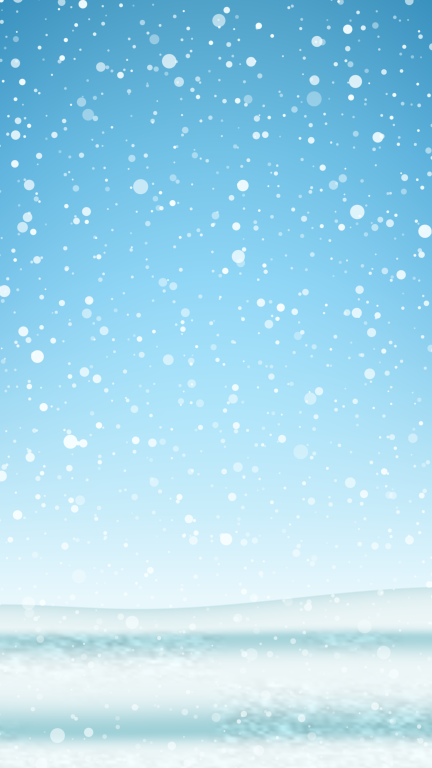
Give the GLSL for this background, as a Shadertoy shader.

```glsl
// Dense snowfall in a pale blue sky above soft, banded snow fields.
#define FLAKE_LAYERS 5
#define LARGEST_CELL 0.095
#define CELL_SHRINK 0.74
#define LARGEST_RADIUS 0.0098
#define RADIUS_SHRINK 0.67
#define FLAKE_CHANCE 0.86
#define EDGE_SHADE 0.075
#define HORIZON 0.207
#define SNOW_WHITE vec3(0.93, 0.965, 0.97)
#define SNOW_TEAL vec3(0.59, 0.80, 0.83)

float hash(vec2 p) {
    return fract(sin(dot(p, vec2(127.1, 311.7))) * 43758.5453);
}

float noise(vec2 p) {
    vec2 i = floor(p), f = fract(p);
    f = f * f * (3.0 - 2.0 * f);
    return mix(mix(hash(i), hash(i + vec2(1, 0)), f.x),
               mix(hash(i + vec2(0, 1)), hash(i + vec2(1, 1)), f.x), f.y);
}

float ramp(float from, float to, float x) {
    return clamp((x - from) / (to - from), 0.0, 1.0);
}

// Vertical gradient, lightest near the horizon, with darker sides
vec3 skyColor(vec2 uv) {
    vec3 c = vec3(0.91, 0.97, 0.99);
    c = mix(c, vec3(0.78, 0.925, 0.98), ramp(0.22, 0.34, uv.y));
    c = mix(c, vec3(0.66, 0.88, 0.97), ramp(0.34, 0.48, uv.y));
    c = mix(c, vec3(0.54, 0.82, 0.95), ramp(0.48, 0.63, uv.y));
    c = mix(c, vec3(0.42, 0.74, 0.89), ramp(0.63, 0.80, uv.y));
    c = mix(c, vec3(0.28, 0.61, 0.77), ramp(0.80, 1.0, uv.y));
    float side = 2.0 * uv.x - 1.0;
    float shade = (side * side - 0.35) * smoothstep(0.25, 0.65, uv.y);
    return c - EDGE_SHADE * shade * vec3(1.2, 0.9, 0.6);
}

// Crest of the far snow field: a shallow dip, rising to the right
float crestHeight(float x) {
    float dip = 0.006 * (1.0 - smoothstep(0.0, 0.32, x));
    return HORIZON + dip + 0.029 * smoothstep(0.32, 1.05, x);
}

// Soft band with separate fades below and above its centre
float band(float y, float centre, float below, float above) {
    float d = y - centre;
    d /= d < 0.0 ? below : above;
    return exp(-d * d);
}

vec3 groundColor(vec2 uv, float crest) {
    float y = uv.y + 0.002 * sin(uv.x * 5.0 + 0.6);
    float farBand = band(y, 0.168, 0.020, 0.010);
    float nearBand = band(y, 0.049, 0.015, 0.030);
    float crestTint = 0.45 * exp(-(crest - uv.y) / 0.014);
    float teal = max(max(0.80 * farBand, 0.88 * nearBand), crestTint);
    vec3 c = mix(SNOW_WHITE, SNOW_TEAL, teal);

    // Crumbly ice grain in drifting patches, strongest in the bands
    vec2 q = vec2(uv.x + 0.5 * uv.y, uv.y);
    float grain = noise(q * vec2(38.0, 130.0)) + noise(q.yx * vec2(260.0, 75.0)) - 1.0;
    float patches = smoothstep(0.3, 0.75, noise(uv * vec2(5.0, 22.0) + 7.0));
    float depth = 1.0 - smoothstep(0.16, 0.19, uv.y);
    return c + 0.10 * grain * patches * depth * (0.4 + teal);
}

// Coverage times opacity of a layer with one flake per grid cell
float flakeLayer(vec2 p, float cell, float radius, float seed, float pixel) {
    vec2 id = floor(p / cell);
    vec2 key = id + seed * 37.0;
    float size = radius * mix(0.5, 1.0, hash(key + 5.3));
    float margin = (size + pixel) / cell;
    vec2 spot = mix(vec2(margin), vec2(1.0 - margin),
                    vec2(hash(key), hash(key + 19.7)));
    float d = length(p - (id + spot) * cell) - size;
    float opacity = mix(0.35, 1.0, hash(key + 41.1));
    float present = step(hash(key + 73.9), FLAKE_CHANCE);
    return present * opacity * smoothstep(0.75 * pixel, -0.75 * pixel, d);
}

void mainImage(out vec4 fragColor, in vec2 fragCoord) {
    vec2 uv = fragCoord / iResolution.xy;
    vec2 p = fragCoord / iResolution.y;
    float pixel = 1.0 / iResolution.y;

    // Sky and snow field
    float crest = crestHeight(uv.x);
    float land = smoothstep(pixel, -pixel, uv.y - crest);
    vec3 color = mix(skyColor(uv), groundColor(uv, crest), land);

    // Falling snow, from large sparse flakes to small dense ones
    float cell = LARGEST_CELL, radius = LARGEST_RADIUS;
    for (int i = 0; i < FLAKE_LAYERS; i++) {
        float seed = float(i) + 1.0;
        vec2 drift = vec2(0.031, 0.017) * seed;
        float flake = flakeLayer(p + drift, cell, radius, seed, pixel);
        color = mix(color, vec3(0.97, 0.995, 1.0), flake * mix(1.0, 0.75, land));
        cell *= CELL_SHRINK;
        radius *= RADIUS_SHRINK;
    }
    fragColor = vec4(clamp(color, 0.0, 1.0), 1.0);
}
```
